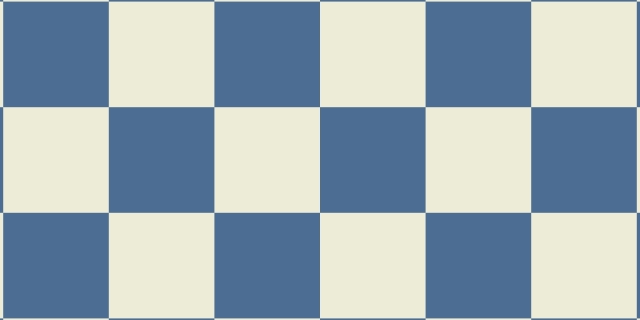
Write a WebGL 1 fragment shader that draws this pattern.

```glsl
precision highp float;
// Blue and cream checkerboard, centred, with a soft tint bleed along crisp seams.

uniform vec2 u_resolution;

const vec3 CREAM = vec3(0.929, 0.925, 0.845);
const vec3 BLUE = vec3(0.300, 0.428, 0.577);
const vec3 LUMA_WEIGHTS = vec3(0.299, 0.587, 0.114);
const float CELL_SIZE = 0.33;       // side of a square, in canvas heights
const float TINT_BLEED = 0.0062;    // half width of the tint ramp, in canvas heights
const vec2 GRID_SHIFT = vec2(0.0, 0.5); // cell offset of the canvas centre

// Signed distance to the nearest grid line, positive in even cells.
vec2 signedLineDistance(vec2 cells) {
  return 0.5 - abs(mod(cells + 0.5, 2.0) - 1.0);
}

// Share of blue, with every seam ramped over the given half width.
float checker(vec2 lineDistance, float halfWidth) {
  vec2 side = clamp(lineDistance / halfWidth, -1.0, 1.0);
  return 0.5 + 0.5 * side.x * side.y;
}

void main() {
  vec2 p = (gl_FragCoord.xy - 0.5 * u_resolution) / u_resolution.y;
  vec2 lineDistance = signedLineDistance(p / CELL_SIZE + GRID_SHIFT) * CELL_SIZE;

  float halfPixel = 0.5 / u_resolution.y;
  float crispBlue = checker(lineDistance, halfPixel);
  float softBlue = checker(lineDistance, max(TINT_BLEED, halfPixel));

  // Brightness follows the crisp seam, tint follows the soft one.
  float creamLuma = dot(CREAM, LUMA_WEIGHTS);
  float blueLuma = dot(BLUE, LUMA_WEIGHTS);
  float luma = mix(creamLuma, blueLuma, crispBlue);
  vec3 tint = mix(CREAM - creamLuma, BLUE - blueLuma, softBlue);

  gl_FragColor = vec4(clamp(luma + tint, 0.0, 1.0), 1.0);
}
```
